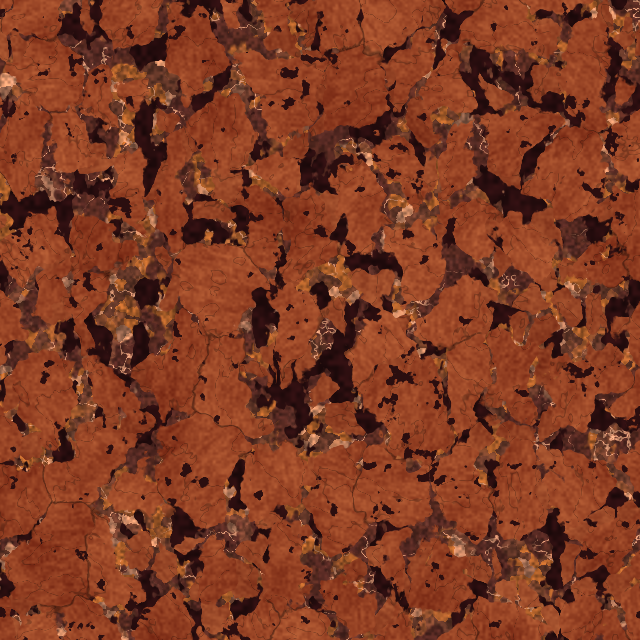
A three.js fragment shader for this texture:

```glsl
// Polished red granite: large rust-orange feldspar crystals with ragged rims,
// set in a fine matrix of black mica, plum quartz, ochre grains and pale flecks.
// Crystals and grains are warped Voronoi cells; minerals are fbm thresholds.
varying vec2 vUv;

const vec3 RUST  = vec3(0.53, 0.21, 0.11);
const vec3 ORANGE = vec3(0.67, 0.33, 0.185);
const vec3 BROWN = vec3(0.47, 0.26, 0.19);
const vec3 OCHRE = vec3(0.58, 0.32, 0.14);
const vec3 PLUM  = vec3(0.31, 0.145, 0.125);
const vec3 MICA  = vec3(0.14, 0.045, 0.05);
const vec3 PALE  = vec3(0.75, 0.52, 0.40);

vec2 hash2(vec2 p) {
  vec3 q = fract(vec3(p.xyx) * vec3(0.1031, 0.1030, 0.0973));
  q += dot(q, q.yzx + 33.33);
  return fract((q.xx + q.yz) * q.zy);
}

float noise(vec2 p) {
  vec2 i = floor(p);
  vec2 f = fract(p);
  f = f * f * (3.0 - 2.0 * f);
  float low = mix(hash2(i).x, hash2(i + vec2(1.0, 0.0)).x, f.x);
  float high = mix(hash2(i + vec2(0.0, 1.0)).x, hash2(i + 1.0).x, f.x);
  return mix(low, high, f.y);
}

// Four rotated octaves, centred on 0.5
float fbm(vec2 p) {
  float sum = 0.0;
  float amp = 0.533;
  for (int i = 0; i < 4; i++) {
    sum += amp * noise(p);
    p = mat2(1.6, 1.2, -1.2, 1.6) * p + 17.3;
    amp *= 0.5;
  }
  return sum;
}

// x: gap between the two nearest centres (0 on a border), yz: cell hashes
vec3 voronoi(vec2 p) {
  vec2 base = floor(p);
  vec2 nearestId = base;
  float first = 8.0;
  float second = 8.0;
  for (int y = -1; y <= 1; y++) {
    for (int x = -1; x <= 1; x++) {
      vec2 id = base + vec2(float(x), float(y));
      float d = length(id + hash2(id + 50.0) - p);
      if (d < first) {
        second = first;
        first = d;
        nearestId = id;
      } else {
        second = min(second, d);
      }
    }
  }
  return vec3(second - first, hash2(nearestId + 91.0));
}

vec2 warp(vec2 p, float freq, float amount) {
  return p + amount * (vec2(fbm(p * freq + 3.1), fbm(p * freq + 41.7)) - 0.5);
}

// 1 below the level, 0 above it, with a soft step
float below(float value, float level, float soft) {
  return 1.0 - smoothstep(level - soft, level + soft, value);
}

// Mottled feldspar, streaked along a direction of its own in each crystal
vec3 feldspar(vec2 p, float seed) {
  float angle = 6.283 * seed;
  vec2 axis = vec2(cos(angle), sin(angle));
  vec2 q = vec2(dot(p, axis), dot(p, vec2(-axis.y, axis.x)));
  float streak = noise(q * vec2(75.0, 190.0));
  float grain = noise(p * 230.0 + 9.0);
  float tone = 0.5 + 1.3 * (fbm(p * 15.0 + 60.0) - 0.5) + 0.45 * (seed - 0.5)
             + 0.65 * (streak - 0.5) + 0.65 * (grain - 0.5);
  vec3 color = mix(RUST, ORANGE, clamp(tone, -0.5, 1.35));
  float crack = below(abs(fbm(q * vec2(16.0, 26.0) + 7.0) - 0.5), 0.008, 0.007);
  return color * (1.0 - 0.22 * crack);
}

// Fine ground mass between the crystals
vec3 matrix(vec2 p) {
  vec2 q = p * vec2(1.2, 0.9);
  vec3 grain = voronoi(warp(p, 60.0, 0.016) * 62.0);
  float region = fbm(p * 11.0 + 23.0);
  vec3 color = mix(BROWN, OCHRE, smoothstep(0.3, 0.8, grain.y + region - 0.5));
  color = mix(color, PALE, smoothstep(0.86, 0.9, grain.z) * 0.8);
  color *= 0.72 + 0.5 * grain.y;
  color = mix(color, PLUM, 0.9 * below(fbm(q * 19.0 + 80.0), 0.49, 0.03));
  float fleck = below(abs(fbm(p * 34.0 + 12.0) - 0.5), 0.014, 0.012);
  color = mix(color, PALE * 1.08, fleck * smoothstep(0.46, 0.6, fbm(p * 20.0 + 30.0)));
  color *= 0.7 + 0.6 * noise(p * 210.0);
  vec3 mica = MICA * (0.7 + 0.8 * noise(p * 120.0 + 5.0));
  return mix(color, mica, below(fbm(q * 27.0 + 140.0), 0.44, 0.02));
}

void main() {
  vec2 p = vUv + 2.0;
  vec2 q = warp(warp(p, 12.0, 0.07), 42.0, 0.022);
  float ragged = fbm(p * 48.0 + 70.0) - 0.5;

  // Small crystal fragments lie in the ground mass
  vec3 small = voronoi(q * vec2(25.0, 19.0) + 31.0);
  float smallRim = small.x - 0.16 - 0.5 * ragged - step(small.y, 0.58);
  vec3 color = mix(matrix(p), feldspar(p, small.z) * 0.95, smoothstep(-0.04, 0.05, smallRim));

  // Large crystals; a varying rim makes some touch and others stand apart
  vec3 large = voronoi(q * vec2(10.5, 8.2));
  float rim = large.x - 0.13 - 0.95 * (fbm(p * 9.0 + 110.0) - 0.5)
            - 0.38 * ragged - step(0.85, large.y);
  vec3 crystal = feldspar(p, large.z);
  crystal *= 1.0 - 0.35 * below(large.x, 0.03, 0.025);
  crystal = mix(crystal, MICA * 1.2, below(fbm(p * 44.0 + 190.0), 0.27, 0.02));
  color = mix(color, crystal, smoothstep(-0.02, 0.035, rim));

  gl_FragColor = vec4(clamp(color, 0.0, 1.0), 1.0);
}
```
